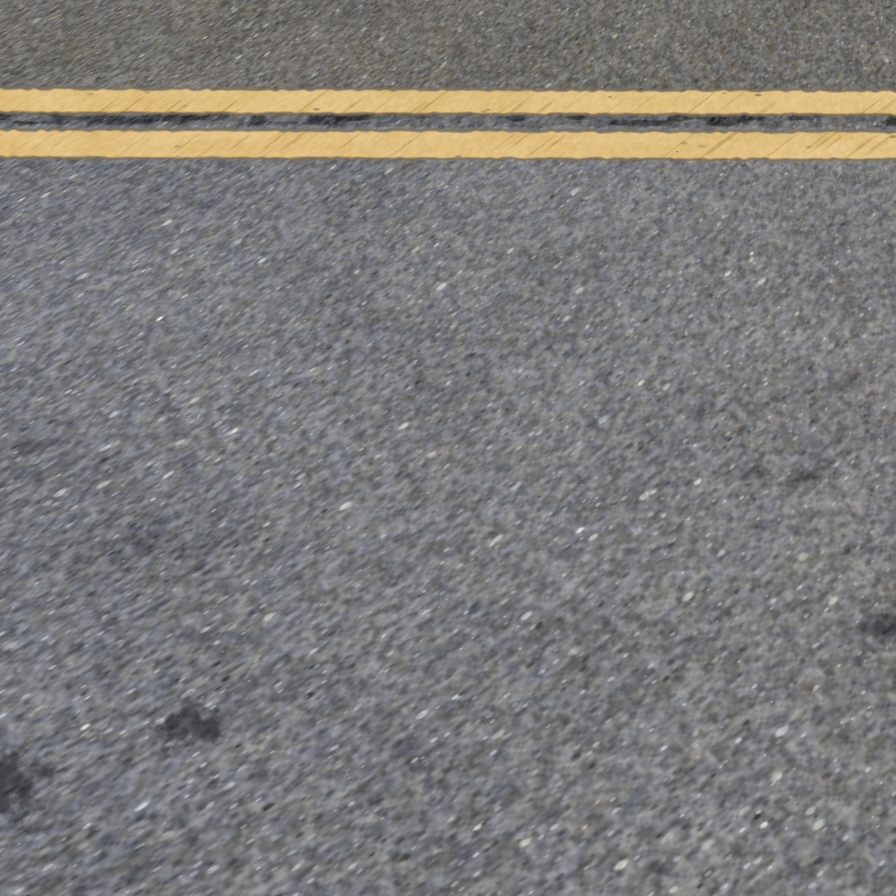
This texture is drawn by a Shadertoy shader. Its source:

```glsl
// Worn asphalt receding under two painted yellow stripes near the top.
// Slanted value noise in a perspective plane makes the grain; jittered cells
// scatter pale stones, and noisy ellipses place the oil stains.

float hash(vec2 p) {
    vec3 q = fract(p.xyx * 0.1031);
    q += dot(q, q.yzx + 33.33);
    return fract((q.x + q.y) * q.z);
}

float noise(vec2 p) {
    vec2 i = floor(p), f = fract(p);
    f = f * f * (3.0 - 2.0 * f);
    return mix(mix(hash(i), hash(i + vec2(1, 0)), f.x),
               mix(hash(i + vec2(0, 1)), hash(i + vec2(1, 1)), f.x), f.y);
}

float fbm(vec2 p) {
    float sum = 0.0, amp = 0.5;
    for (int i = 0; i < 4; i++) {
        sum += amp * noise(p);
        p = mat2(1.6, 1.2, -1.2, 1.6) * p + 17.3;
        amp *= 0.5;
    }
    return sum / 0.9375;
}

// Coverage of jittered elongated stones, one candidate per cell.
float stones(vec2 p, float chance) {
    vec2 cell = floor(p);
    float cover = 0.0;
    for (int y = -1; y <= 1; y++)
    for (int x = -1; x <= 1; x++) {
        vec2 id = cell + vec2(x, y);
        vec2 center = id + vec2(hash(id + 7.1), hash(id + 31.7));
        float radius = mix(0.14, 0.36, hash(id + 53.9));
        float present = step(hash(id + 83.3), chance);
        float d = length((p - center) * vec2(0.8, 1.1));
        cover = max(cover, present * (1.0 - smoothstep(radius * 0.35, radius, d))
                           * mix(0.4, 1.0, hash(id + 11.9)));
    }
    return cover;
}

// Soft horizontal band between two heights.
float band(float y, float low, float high, float soft) {
    return smoothstep(low - soft, low + soft, y)
         * (1.0 - smoothstep(high - soft, high + soft, y));
}

float stains(vec2 uv) {
    // Center, then half width and half height.
    const vec4 patches[12] = vec4[12](
        vec4(0.015, 0.120, 0.048, 0.048), vec4(0.208, 0.190, 0.040, 0.030),
        vec4(0.985, 0.300, 0.032, 0.022), vec4(0.905, 0.468, 0.036, 0.015),
        vec4(0.842, 0.473, 0.022, 0.009), vec4(0.945, 0.570, 0.022, 0.012),
        vec4(0.778, 0.540, 0.011, 0.008), vec4(0.038, 0.502, 0.030, 0.011),
        vec4(0.088, 0.281, 0.020, 0.010), vec4(0.405, 0.515, 0.012, 0.008),
        vec4(0.615, 0.300, 0.024, 0.010), vec4(0.735, 0.030, 0.020, 0.012));
    float ragged = (fbm(uv * 70.0) - 0.5) * 1.8;
    float dark = 0.0;
    for (int i = 0; i < 12; i++) {
        vec2 d = uv - patches[i].xy;
        d.y -= 0.25 * d.x;
        float edge = length(d / patches[i].zw) + ragged;
        float strength = mix(0.45, 1.0, smoothstep(0.01, 0.03, patches[i].w));
        dark = max(dark, strength * (1.0 - smoothstep(0.3, 1.15, edge)));
    }
    return dark;
}

void mainImage(out vec4 fragColor, in vec2 fragCoord) {
    vec2 uv = fragCoord / iResolution.xy;
    float soft = 0.8 / iResolution.y + 0.0008;

    // Perspective plane, turned along the slant of the grain.
    float depth = 1.7 - uv.y;
    vec2 ground = vec2((uv.x - 0.5) / depth, -log(depth)) + 3.0;
    vec2 slant = mat2(0.82, -0.57, 0.57, 0.82) * ground * vec2(1.0, 1.1);

    // Road tint: cool at left, warmer at right and beyond the stripes.
    vec3 color = mix(vec3(0.450, 0.458, 0.478), vec3(0.470, 0.468, 0.470), uv.x);
    color += 0.02 * band(uv.y, 0.35, 0.80, 0.15);
    color = mix(color, vec3(0.435, 0.428, 0.410), smoothstep(0.86, 0.90, uv.y));
    color += (fbm(ground * vec2(9.0, 14.0)) - 0.5) * 0.07;

    // Grain, with faint colour differences between stones.
    float grain = (noise(slant * vec2(130.0, 250.0)) - 0.5) * 0.20
                + (noise(slant * vec2(270.0, 420.0) + 40.0) - 0.5) * 0.13;
    float contrast = mix(1.05, 0.75, uv.y);
    color += grain * contrast;
    color += (noise(slant * vec2(90.0, 150.0) + 90.0) - 0.5) * vec3(0.03, 0.01, -0.03);

    // Dark pits, then small and larger pale stones.
    color -= 0.13 * contrast * stones(slant * vec2(65.0, 110.0) + 20.0, 0.20);
    color += 0.20 * contrast * stones(slant * vec2(85.0, 140.0), 0.20);
    color += vec3(0.31, 0.31, 0.28) * contrast * stones(slant * vec2(52.0, 85.0) + 60.0, 0.06);

    // Oil stains and one faint broad smudge.
    color = mix(color, vec3(0.23, 0.23, 0.25) + grain * 0.5, 0.8 * stains(uv));
    vec2 smudge = (uv - vec2(0.18, 0.39)) / vec2(0.10, 0.035);
    color -= 0.05 * exp(-dot(smudge, smudge)) * fbm(uv * 30.0) * 2.0;

    // Stripes fall slightly to the right and have rough edges.
    float y = uv.y + 0.0025 * uv.x + (noise(uv * vec2(130.0, 60.0)) - 0.5) * 0.0025;
    float seam = band(y, 0.861, 0.874, 0.003);
    color -= seam * (0.05 + 0.16 * smoothstep(0.35, 0.65, noise(uv * vec2(45.0, 160.0))));
    float rim = band(y, 0.8225, 0.903, soft) - band(y, 0.8575, 0.8725, soft);
    color = mix(color, vec3(0.50, 0.44, 0.34), 0.75 * clamp(rim, 0.0, 1.0));
    float paint = band(y, 0.8255, 0.8540, soft) + band(y, 0.8755, 0.9000, soft);
    vec3 yellow = vec3(0.875, 0.750, 0.510) + grain * 0.22;
    yellow += (fbm(uv * vec2(18.0, 60.0)) - 0.5) * vec3(0.05, 0.06, 0.11);

    // Thin diagonal scratches and a few chips, denser at the right.
    float scratch = noise(vec2((uv.x - uv.y * 1.3) * 190.0, uv.y * 25.0));
    yellow -= 0.10 * smoothstep(0.80, 0.98, scratch);
    float chips = stones(uv * vec2(75.0, 130.0), 0.03 + 0.09 * smoothstep(0.6, 1.0, uv.x));
    yellow = mix(yellow, vec3(0.52, 0.45, 0.34), 0.7 * chips);
    color = mix(color, yellow, paint);

    fragColor = vec4(clamp(color, 0.0, 1.0), 1.0);
}
```
